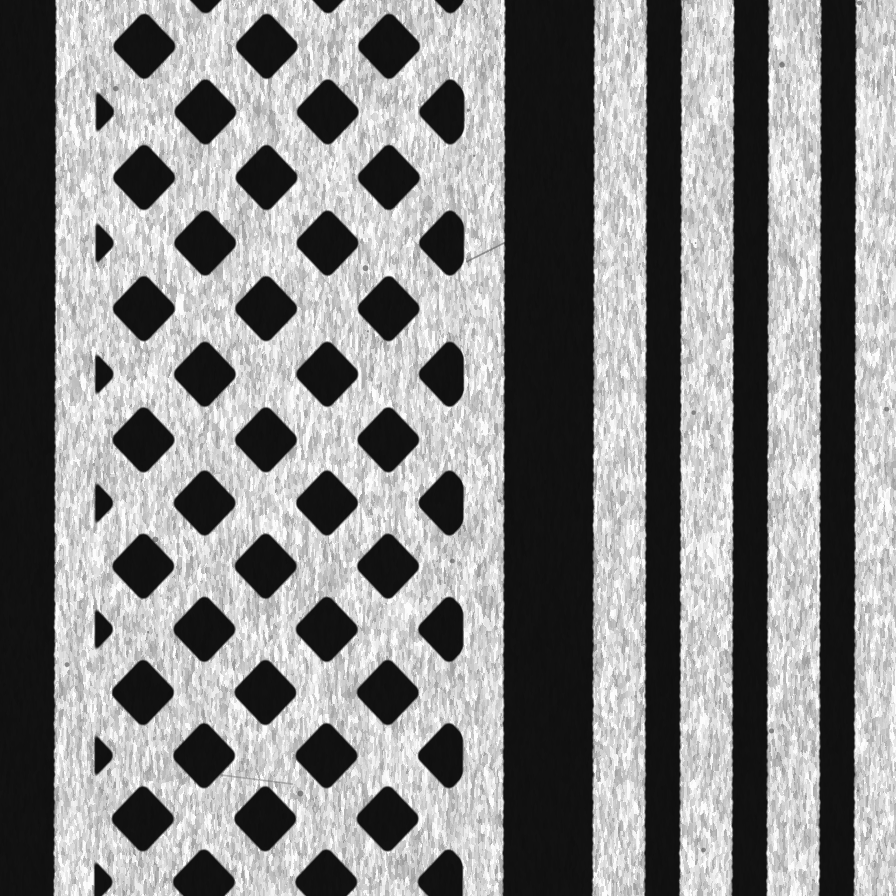
A WebGL 2 fragment shader for this pattern:

```glsl
#version 300 es
precision highp float;

uniform vec2 u_resolution;
out vec4 outColor;

const vec3 GROUND = vec3(0.066);
const vec3 METAL = vec3(0.835);
const vec3 SCUFF = vec3(0.36);

vec2 hash2(vec2 p) {
  vec3 q = fract(p.xyx * vec3(0.1031, 0.1030, 0.0973));
  q += dot(q, q.yzx + 33.33);
  return fract((q.xx + q.yz) * q.zy);
}

// Cellular noise: x = distance to nearest seed, y = tone of that seed
vec2 cellular(vec2 p) {
  vec2 cell = floor(p);
  vec2 nearest = vec2(9.0, 0.0);
  for (int j = -1; j <= 1; j++) {
    for (int i = -1; i <= 1; i++) {
      vec2 id = cell + vec2(i, j);
      float dist = length(id + hash2(id) - p);
      if (dist < nearest.x) nearest = vec2(dist, hash2(id + 71.7).x);
    }
  }
  return nearest;
}

float roundedBox(vec2 p, vec2 halfSize, float radius) {
  vec2 q = abs(p) - halfSize + radius;
  return length(max(q, 0.0)) + min(max(q.x, q.y), 0.0) - radius;
}

float roundedIntersection(float a, float b, float radius) {
  vec2 q = vec2(a, b) + radius;
  return length(max(q, 0.0)) + min(max(q.x, q.y), 0.0) - radius;
}

float band(float x, float left, float right) {
  return abs(x - 0.5 * (left + right)) - 0.5 * (right - left);
}

float segment(vec2 p, vec2 a, vec2 b) {
  vec2 ab = b - a;
  return length(p - a - ab * clamp(dot(p - a, ab) / dot(ab, ab), 0.0, 1.0));
}

// Staggered lattice of rounded diamonds, cut off at both side margins
float diamondHoles(vec2 p, vec2 origin, float columnStep, float upperStep, float lowerStep) {
  float rowStep = p.y > origin.y ? upperStep : lowerStep;
  vec2 pitch = vec2(columnStep, rowStep);
  vec2 grid = (p - origin) / pitch;
  vec2 diagonal = floor(0.5 * vec2(grid.x + grid.y, grid.x - grid.y) + 0.5);
  vec2 center = vec2(diagonal.x + diagonal.y, diagonal.x - diagonal.y);
  vec2 q = (grid - center) * pitch * vec2(1.0, 0.95);
  vec2 turned = vec2(q.x + q.y, q.x - q.y) * 0.70711;
  float diamond = roundedBox(turned, vec2(0.0268), 0.0085);
  return roundedIntersection(diamond, band(p.x, 0.1062, 0.5175), 0.005);
}

// Row of equal vertical strips beginning at the given x
float strips(float x, float start, float width, float pitch) {
  float offset = mod(x - start - 0.5 * width + 0.5 * pitch, pitch) - 0.5 * pitch;
  return max(abs(offset) - 0.5 * width, start - 0.01 - x);
}

// Vertically brushed grain, centred on zero
float brushedGrain(vec2 p) {
  float streak = cellular(p * vec2(270.0, 64.0)).y - 0.5;
  float fine = cellular(p * vec2(410.0, 150.0) + 37.0).y - 0.5;
  float broad = cellular(p * vec2(90.0, 13.0) + 91.0).y - 0.5;
  return 0.23 * streak + 0.21 * fine + 0.07 * broad;
}

float edgeWobble(float y) {
  return 0.0003 * (sin(y * 171.0) + sin(y * 397.0 + 1.3) + 0.7 * sin(y * 823.0));
}

// Sparse dark specks, present in only a few cells
float specks(vec2 p, float density, float softness) {
  vec2 spot = cellular(p * density);
  float radius = 0.0026 * fract(spot.y * 43.0);
  return step(0.93, spot.y) * (1.0 - smoothstep(radius, radius + softness, spot.x / density));
}

float scratch(vec2 p, vec2 a, vec2 b, float softness) {
  return 1.0 - smoothstep(0.0002, 0.0002 + softness, segment(p, a, b));
}

void main() {
  vec2 uv = gl_FragCoord.xy / u_resolution;
  float softness = max(1.0 / min(u_resolution.x, u_resolution.y), 0.0015);

  // Slight lean of the whole layout
  vec2 p = uv - vec2(0.002 * (uv.y - 0.5), 0.0);
  float x = p.x + edgeWobble(p.y);

  // Perforated panel and plain strips
  float holes = diamondHoles(p, vec2(0.1602, 0.5091), 0.0683, 0.0732, 0.0705);
  float panel = max(band(x, 0.0615, 0.5625), -holes);
  float shape = min(panel, strips(x, 0.6625, 0.0583, 0.0973));
  float coverage = 1.0 - smoothstep(-softness, softness, shape);

  // Grain and wear of the metal
  float grain = brushedGrain(uv);
  vec3 metal = clamp(METAL + grain, 0.0, 0.99);
  float wear = 0.7 * specks(uv, 19.0, softness);
  wear = max(wear, 0.6 * scratch(uv, vec2(0.521, 0.708), vec2(0.563, 0.729), softness));
  wear = max(wear, 0.4 * scratch(uv, vec2(0.247, 0.135), vec2(0.326, 0.125), softness));
  metal = mix(metal, SCUFF, wear);

  vec3 ground = GROUND + 0.03 * grain;
  outColor = vec4(mix(ground, metal, coverage), 1.0);
}
```
